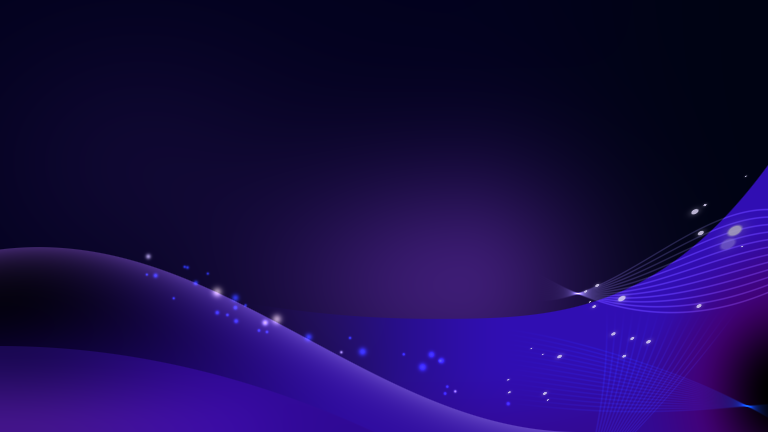
This background is drawn by a WebGL 2 fragment shader. Its source:

```glsl
#version 300 es
precision highp float;
// Dark violet backdrop with glowing silk waves, fine line meshes and drifting sparkles.
uniform vec2 u_resolution;
out vec4 outColor;

float hash(float n) {
  return fract(sin(n * 12.9898) * 43758.5453);
}

// Smooth coverage of the region where d is positive.
float cover(float d) {
  return clamp(0.5 + d / max(fwidth(d), 1e-5), 0.0, 1.0);
}

// Thin smooth line around d = 0.
float stroke(float d, float width) {
  float px = 1.0 / u_resolution.y;
  return (1.0 - smoothstep(0.0, width + px, abs(d))) * width / (width + 0.5 * px);
}

// Soft tilted ellipse: solid core with a faint halo.
float flake(vec2 p, float size) {
  vec2 q = mat2(0.88, -0.47, 0.47, 0.88) * p;
  float r = length(q * vec2(0.8, 1.4)) / size;
  return 1.0 - smoothstep(0.5, 1.1, r) + 0.25 * exp(-r * r * 0.5);
}

vec3 backdrop(vec2 p) {
  vec3 col = mix(vec3(0.008, 0.005, 0.115), vec3(0.0, 0.012, 0.075), smoothstep(1.0, 1.75, p.x));
  vec2 haze = (p - vec2(0.32, 0.63)) / vec2(0.38, 0.3);
  col += vec3(0.045, 0.022, 0.07) * exp(-dot(haze, haze));
  vec2 glow = p - vec2(1.07, 0.34);
  glow /= vec2(glow.x > 0.0 ? 0.3 : 0.44, 0.28);
  return col + vec3(0.23, 0.105, 0.34) * exp(-dot(glow, glow));
}

vec3 backWave(vec2 p, vec3 col) {
  float right = max(p.x - 1.0, 0.0), left = max(1.0 - p.x, 0.0);
  float depth = 0.262 + 0.756 * right * right * right + 0.2 * left * left - p.y;
  vec3 body = mix(vec3(0.13, 0.055, 0.43), vec3(0.19, 0.055, 0.7), smoothstep(0.7, 1.2, p.x));
  body = mix(body, vec3(0.2, 0.03, 0.53), smoothstep(0.1, 0.32, depth) * 0.7);
  // Violet shading that sinks into a dark lower corner.
  float corner = length((p - vec2(1.82, 0.09)) * vec2(1.0, 0.85));
  body = mix(vec3(0.27, 0.0, 0.45), body, smoothstep(0.14, 0.36, corner));
  body *= smoothstep(0.03, 0.22, corner);
  return mix(col, body, cover(depth) * smoothstep(0.55, 0.95, p.x));
}

vec3 meshes(vec2 p, vec3 col) {
  // Twisted ribbon of pale strands at the right.
  float s = (p.x - 1.25) / 0.528;
  float upper = 0.305 + 0.21 * smoothstep(0.0, 1.0, s);
  float lower = 0.363 - 0.3 * s + 0.26 * s * s;
  float fade = smoothstep(-0.02, 0.3, s);
  for (int i = 0; i < 12; i++) {
    float d = p.y - mix(upper, lower, float(i) / 11.0);
    col += vec3(0.33, 0.3, 0.5) * stroke(d, 0.0013) * fade * 0.75;
  }
  // Faint blue fans below: one sweeping across, one rising from the floor.
  float u = (p.x - 1.15) / 0.58;
  float across = smoothstep(0.0, 0.5, u) * (1.0 - smoothstep(1.0, 1.15, u));
  float rising = 1.0 - smoothstep(0.12, 0.3, p.y);
  for (int i = 0; i < 16; i++) {
    float t = float(i) / 15.0;
    float y = mix(0.06, 0.07 + 0.17 * t, 1.0 - u * u) - 0.02 * sin(u * 3.1416);
    col += vec3(0.0, 0.1, 0.3) * stroke(p.y - y, 0.0013) * across * 0.6;
    float x = mix(1.38, 1.47, t) + p.y * mix(0.2, 0.95, t) - 0.4 * p.y * p.y;
    col += vec3(0.03, 0.11, 0.3) * stroke(p.x - x, 0.0015) * rising * 0.6;
  }
  return col;
}

vec3 frontWave(vec2 p, vec3 col) {
  float depth = 0.214 + 0.214 * cos(3.1416 * min((p.x - 0.09) / 1.25, 1.0)) - p.y;
  float along = smoothstep(0.0, 0.85, p.x);
  vec3 body = mix(vec3(0.005, 0.0, 0.04), vec3(0.18, 0.04, 0.62), along);
  body += vec3(0.07, 0.01, 0.27) * smoothstep(0.1, 0.38, depth) * (1.0 - along);
  // Inner fold, more violet towards the floor.
  float fold = 0.199 - 0.265 * p.x * p.x - p.y;
  vec3 inner = mix(vec3(0.1, 0.03, 0.32), vec3(0.18, 0.03, 0.58), smoothstep(0.0, 0.6, p.x));
  inner += vec3(0.16, 0.05, 0.22) * smoothstep(0.2, 0.0, p.y) * (1.0 - along);
  body = mix(body, inner, cover(fold));
  // Pale rim light along the crest.
  vec3 rim = mix(vec3(0.25, 0.15, 0.42), vec3(0.38, 0.26, 0.76), smoothstep(0.1, 0.75, p.x));
  body = mix(body, rim, exp(-max(depth, 0.0) / 0.04));
  return mix(col, body, cover(depth));
}

vec3 sparkles(vec2 p, vec3 col) {
  // Round blue glows following the front crest.
  for (int i = 0; i < 30; i++) {
    float n = float(i) + 1.0;
    float x = mix(0.34, 1.2, hash(n));
    vec2 c = vec2(x, 0.37 - 0.33 * (x - 0.33) + 0.1 * (hash(n + 50.0) - 0.5));
    float r = length(p - c) / mix(0.003, 0.009, pow(hash(n + 90.0), 3.0));
    vec3 tint = mix(vec3(0.15, 0.22, 0.9), vec3(0.75, 0.7, 0.85), step(0.78, hash(n + 130.0)));
    col += tint * exp(-r * r) * 0.75;
  }
  // White tilted flakes climbing to the right.
  for (int i = 0; i < 22; i++) {
    float n = float(i) + 200.0;
    float x = mix(1.15, 1.77, hash(n));
    vec2 c = vec2(x, 0.12 + 0.6 * (x - 1.15) + 0.26 * (hash(n + 50.0) - 0.5));
    float size = mix(0.002, 0.009, pow(hash(n + 90.0), 2.0));
    col = mix(col, vec3(0.85, 0.82, 0.95), min(flake(p - c, size), 1.0) * 0.85);
  }
  // Two larger flakes and two bright crest glows.
  col = mix(col, vec3(0.64, 0.62, 0.72), min(flake(p - vec2(1.701, 0.466), 0.017), 1.0) * 0.9);
  col = mix(col, vec3(0.55, 0.5, 0.8), min(flake(p - vec2(1.685, 0.435), 0.018), 1.0) * 0.55);
  for (int i = 0; i < 2; i++) {
    float r = length(p - mix(vec2(0.503, 0.324), vec2(0.641, 0.261), float(i))) / 0.011;
    col += vec3(0.6, 0.55, 0.5) * exp(-r * r);
  }
  return col;
}

void main() {
  vec2 p = gl_FragCoord.xy / u_resolution.y;
  vec3 col = backWave(p, backdrop(p));
  col = frontWave(p, meshes(p, col));
  outColor = vec4(clamp(sparkles(p, col), 0.0, 1.0), 1.0);
}
```
